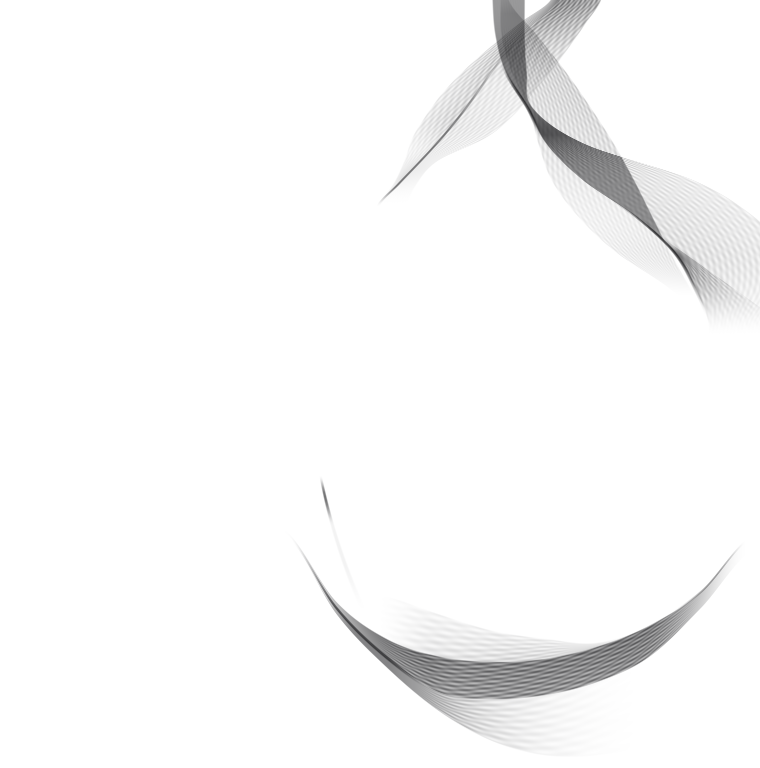
Reproduce this background procedurally as a Shadertoy shader.

```glsl
// Translucent grey ribbons of fine threads on white paper: a twisted scarf with
// a diagonal veil at the upper right, and a bowl-shaped swoosh below.
// Each ribbon fills the gap between two splines; ink thickens where it narrows.

const float TAU = 6.2831853;
const vec2 GRID = vec2(759.0, 768.0);   // layout units across the canvas
const vec3 PAPER = vec3(1.0);
const vec3 INK = vec3(0.03, 0.03, 0.04);

// Catmull-Rom curve through ten evenly spaced heights, t in 0..9
float spline(float k[10], float t) {
    t = clamp(t, 0.0, 8.999);
    int i = int(t);
    float f = fract(t);
    float a = k[max(i - 1, 0)], b = k[i], c = k[i + 1], d = k[min(i + 2, 9)];
    return b + 0.5 * f * (c - a + f * (2.0 * a - 5.0 * b + 4.0 * c - d
             + f * (3.0 * (b - c) + d - a)));
}

// Soft window that opens over a..b and closes over c..d
float window(float x, float a, float b, float c, float d) {
    return smoothstep(a, b, x) * (1.0 - smoothstep(c, d, x));
}

// Coverage of the strip between two edges
float strip(float x, float a, float b, float aa) {
    return smoothstep(-aa, aa, 0.5 * abs(b - a) - abs(x - 0.5 * (a + b)));
}

// Soft line along an edge
float stroke(float x, float edge, float width, float aa) {
    return 1.0 - smoothstep(width * 0.3, width + aa, abs(x - edge));
}

// Threaded strip: crossing thread families, with ink spread over its width;
// sides holds the relative ink at edge a and at edge b
float ribbon(float x, float a, float b, float along, float ink, vec2 sides,
             float threads, float drift, float aa) {
    float w = abs(b - a);
    float s = clamp((x - a) / (sign(b - a) * max(w, 2.0) + 1e-4), 0.0, 1.0);
    float visible = 1.0 - smoothstep(0.25, 0.6, threads * aa / max(w, 2.0));
    float weave = 0.4 * cos(TAU * (s * threads + along * drift))
                + 0.25 * cos(TAU * (s * threads * 0.7 - along * drift));
    float tone = min(ink / (w + 3.0), 0.5) * mix(sides.x, sides.y, s);
    return strip(x, a, b, aa) * tone * (1.0 + weave * visible * (1.0 - tone));
}

// Lay one translucent layer over another
float layer(float base, float tone) {
    return 1.0 - (1.0 - base) * (1.0 - clamp(tone, 0.0, 1.0));
}

// Twisted scarf: two sheets that overlap into a dark band
float scarf(vec2 p, float aa) {
    float t = p.y / 36.0;
    float inner = spline(float[10](492., 495., 505., 527., 546., 582., 634., 673., 694., 708.), t);
    float crest = spline(float[10](524., 524., 526., 532., 584., 692., 752., 785., 795., 772.), t);
    float outer = spline(float[10](500., 501., 511., 528., 538., 551., 577., 615., 668., 708.), t);
    float fold = spline(float[10](508., 537., 565., 590., 613., 633., 651., 669., 689., 708.), t);
    float low = 1.0 - smoothstep(250.0, 338.0, p.y);
    vec2 sides = vec2(1.0, mix(1.0, 0.6, smoothstep(110.0, 180.0, p.y)));
    float sheet = ribbon(p.x, inner, crest, p.y, 14.5, sides, 18.0, 0.06, aa) * low;
    float veil = ribbon(p.x, outer, fold, p.y, 10.0, vec2(0.75, 1.0), 16.0, 0.07, aa);
    veil *= window(p.y, -30.0, 70.0, 245.0, 298.0);
    veil *= 1.0 - 0.5 * smoothstep(140.0, 230.0, p.y);
    float tone = layer(sheet, veil);
    float both = strip(p.x, inner, crest, aa) * strip(p.x, outer, fold, aa);
    tone = layer(tone, 0.36 * both * window(p.y, 100.0, 135.0, 235.0, 280.0));
    float creases = window(p.y, 60.0, 95.0, 110.0, 140.0)
                  + window(p.y, 195.0, 235.0, 250.0, 318.0);
    tone = layer(tone, 0.65 * creases * stroke(p.x, inner, 1.8, aa));
    float tail = 665.0 + 1.4 * (p.y - 240.0);
    float tailTone = ribbon(p.x, inner, tail, p.y, 5.5, vec2(1.5, 0.7), 9.0, 0.05, aa);
    return layer(tone, tailTone * window(p.y, 235.0, 260.0, 275.0, 335.0));
}

// Diagonal veil: two sheets that share a middle crease
float diagonal(vec2 p, float aa) {
    float t = p.y / 23.0;
    float left = spline(float[10](550., 519., 491., 465., 443., 426., 412., 404., 393., 376.), t);
    float crease = spline(float[10](558., 534., 512., 493., 477., 460., 441., 420., 398., 377.), t);
    float right = spline(float[10](600., 585., 569., 552., 533., 513., 485., 437., 416., 406.), t);
    float tip = 1.0 - smoothstep(165.0, 208.0, p.y);
    float a = ribbon(p.x, left, crease, p.y, 5.0, vec2(0.6, 1.2), 7.0, 0.06, aa);
    a *= 1.0 - 0.7 * smoothstep(115.0, 155.0, p.y);
    float b = ribbon(p.x, crease, right, p.y, mix(19.0, 4.5, smoothstep(0.0, 90.0, p.y)),
                     vec2(1.1, 0.8), 11.0, 0.06, aa);
    b *= 1.0 - 0.7 * smoothstep(125.0, 165.0, p.y);
    float line = 0.5 * stroke(p.x, crease, 1.3, aa) * smoothstep(20.0, 150.0, p.y);
    return layer(layer(a, b) * tip, line * (1.0 - smoothstep(185.0, 207.0, p.y)));
}

// Swoosh: a dense bowl with faint sheets above and below, and a thin spike
float swoosh(vec2 p, float aa) {
    float t = (p.x - 284.0) / 52.0;
    float top = spline(float[10](530., 602., 640., 657., 662., 659., 647., 626., 592., 536.), t);
    float base = spline(float[10](532., 608., 659., 693., 699., 695., 682., 657., 608., 550.), t);
    float haze = spline(float[10](530., 585., 597., 615., 631., 639., 643., 626., 592., 536.), t);
    float hem = spline(float[10](533., 614., 669., 712., 741., 755., 755., 742., 690., 600.), t);
    float ends = window(p.x, 280.0, 390.0, 640.0, 748.0);
    float tone = ribbon(p.y, top, base, p.x, 18.5, vec2(1.1, 0.9), 9.0, 0.03, aa) * ends;
    float upper = ribbon(p.y, haze, top, p.x, 3.3, vec2(0.6, 1.3), 6.0, 0.025, aa);
    tone = layer(tone, upper * window(p.x, 375.0, 440.0, 500.0, 640.0));
    float lower = ribbon(p.y, base, hem, p.x, 6.5, vec2(1.0), 8.0, 0.02, aa);
    tone = layer(tone, lower * window(p.x, 300.0, 360.0, 420.0, 650.0));
    float crease = stroke(p.y, base, 2.0, aa) * window(p.x, 290.0, 340.0, 385.0, 430.0);
    float strand = stroke(p.y, top, 1.2, aa) * window(p.x, 670.0, 710.0, 715.0, 745.0);
    tone = layer(tone, 0.6 * crease + 0.35 * strand);
    float u = (p.y - 475.0) / 140.0;
    float spike = stroke(p.x, 320.0 + u * (27.0 + 18.0 * u), 0.9 + 2.0 * max(u, 0.0), aa);
    float fade = 0.55 * window(u, 0.0, 0.14, 0.16, 0.36) + 0.05 * window(u, 0.1, 0.3, 0.6, 1.0);
    return layer(tone, spike * fade);
}

void mainImage(out vec4 fragColor, in vec2 fragCoord) {
    vec2 p = vec2(fragCoord.x, iResolution.y - fragCoord.y) / iResolution.xy * GRID;
    float aa = GRID.y / iResolution.y;
    float tone = layer(layer(scarf(p, aa), diagonal(p, aa)), swoosh(p, aa));
    fragColor = vec4(mix(PAPER, INK, tone), 1.0);
}
```
